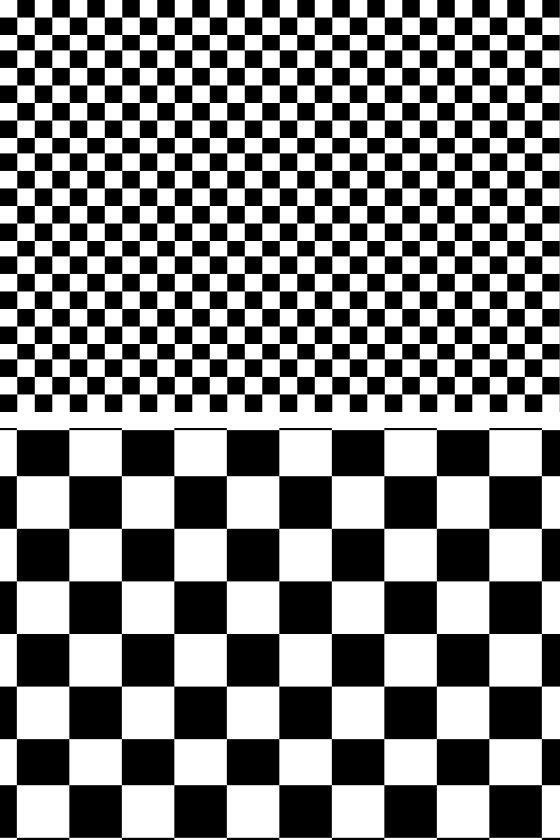
Top, the full canvas; bottom, a detail of the centre.
Give the GLSL for this pattern, as a Shadertoy shader.

```glsl
// Black and white checkerboard with one slightly flattened row in every block of six
#define COLUMNS 32.0      // cells across, even so the sides join
#define BLOCKS 4.0        // blocks of six rows down the canvas
#define BLOCK_ROWS 6.0
#define FLAT_ROW 2.0      // index of the flattened row, from the block top
#define FLAT_HEIGHT 0.875 // its height, relative to a full row
#define SHIFT_X 0.0125    // leftward shift of the columns, in cells
#define LIGHT vec3(1.0)
#define DARK vec3(0.0)

// Signed distance to the nearest whole number, positive in even cells
vec2 stripeDistance(vec2 cell) {
    return 0.5 - abs(mod(cell + 0.5, 2.0) - 1.0);
}

// Row coordinate inside a block, stretched so the flattened row spans one unit
float rowCoordinate(float y, float blockHeight) {
    float q = fract(y * BLOCKS) * blockHeight;
    float across = clamp((q - FLAT_ROW) / FLAT_HEIGHT, 0.0, 1.0);
    return q + (1.0 - FLAT_HEIGHT) * across;
}

void mainImage(out vec4 fragColor, in vec2 fragCoord) {
    vec2 uv = fragCoord / iResolution.xy;
    float blockHeight = BLOCK_ROWS - 1.0 + FLAT_HEIGHT;

    // Cell coordinates, rows counted from the top
    vec2 cell = vec2(uv.x * COLUMNS + SHIFT_X,
                     rowCoordinate(1.0 - uv.y, blockHeight));

    // Edges smoothed over one pixel; the product of both stripes gives the checks
    vec2 pixel = vec2(COLUMNS, BLOCKS * blockHeight) / iResolution.xy;
    vec2 stripes = clamp(2.0 * stripeDistance(cell) / pixel, -1.0, 1.0);
    float check = 0.5 + 0.5 * stripes.x * stripes.y;

    fragColor = vec4(mix(DARK, LIGHT, check), 1.0);
}
```
